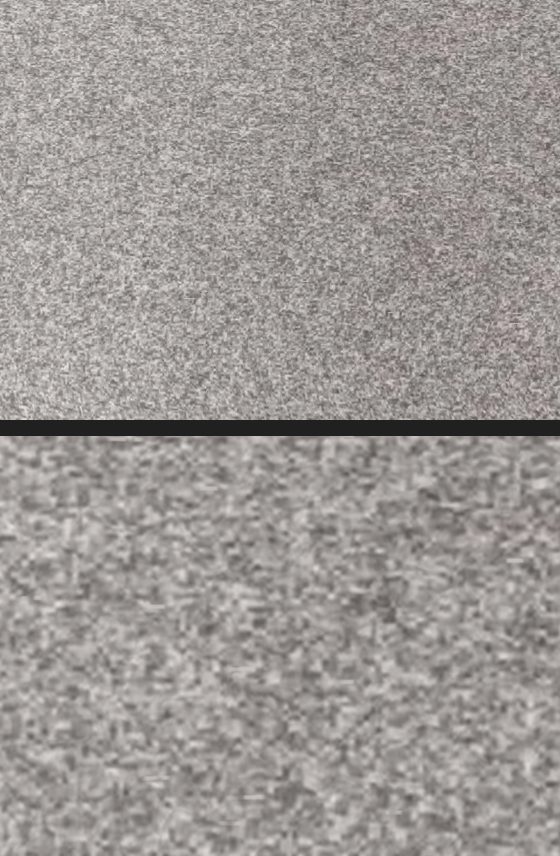
Top, the full canvas; bottom, a detail of the centre.
A Shadertoy shader for this texture:

```glsl
// Heathered warm grey knit fabric with fine grain and sparse pale horizontal flecks.

float hash(vec2 cell) {
    vec3 h = fract(cell.xyx * vec3(0.1031, 0.1030, 0.0973));
    h += dot(h, h.yzx + 33.33);
    return fract((h.x + h.y) * h.z);
}

float noise(vec2 p) {
    vec2 cell = floor(p), f = fract(p);
    f = f * f * (3.0 - 2.0 * f);
    float low = mix(hash(cell), hash(cell + vec2(1, 0)), f.x);
    float high = mix(hash(cell + vec2(0, 1)), hash(cell + vec2(1, 1)), f.x);
    return mix(low, high, f.y);
}

// Signed noise, centred on zero
float grain(vec2 p) {
    return noise(p) - 0.5;
}

// Short pale threads, at most one per grid cell
float flecks(vec2 p, float seed) {
    vec2 size = vec2(0.075, 0.0125);
    vec2 grid = p / size + seed;
    vec2 cell = floor(grid);
    vec2 local = (fract(grid) - 0.5) * size;
    float pick = hash(cell + seed);
    local.x -= (hash(cell + 17.0) - 0.5) * 0.03;
    local.y -= (hash(cell + 41.0) - 0.5) * 0.006 + local.x * 0.06 * (pick * 20.0 - 0.5);
    float halfLength = mix(0.005, 0.018, hash(cell + 73.0));
    float line = 1.0 - smoothstep(0.0006, 0.0026, abs(local.y));
    float ends = 1.0 - smoothstep(halfLength * 0.6, halfLength, abs(local.x));
    float broken = smoothstep(0.15, 0.6, noise(p * vec2(140.0, 60.0) + seed));
    return step(pick, 0.06) * line * ends * broken;
}

void mainImage(out vec4 fragColor, in vec2 fragCoord) {
    vec2 p = fragCoord / iResolution.y;
    vec2 uv = fragCoord / iResolution.xy;

    // Fibres get taller and lean a little toward the bottom edge
    float near = 1.0 - smoothstep(0.0, 0.45, uv.y);
    vec2 weave = vec2(p.x * 185.0, p.y * (165.0 + 45.0 * p.y));
    weave.x += near * near * p.y * 40.0;
    weave += 0.8 * vec2(grain(p * 60.0), grain(p * 60.0 + 90.0));

    // Grain from single fibres up to soft blotches
    float tone = 0.29 * grain(weave);
    tone += 0.18 * grain(weave * vec2(0.55, 0.9) + 37.0);
    tone += 0.09 * grain(weave * vec2(1.7, 1.5) + 71.0);
    tone += 0.06 * grain(weave * 0.28 + 113.0);
    tone += 0.05 * grain(p * vec2(24.0, 150.0) + 5.0) * (1.0 - near);
    tone += 0.02 * grain(p * 9.0);

    // Broad light falling from the left
    float light = 0.622 + 0.055 * (1.0 - smoothstep(0.0, 0.6, uv.x));
    light -= 0.025 * smoothstep(0.3, 0.75, uv.x);
    light += 0.015 * near * (1.0 - uv.x) + 0.012 * smoothstep(0.7, 1.0, uv.y);

    // Threads lie mostly across the middle
    float band = 1.0 - 0.7 * smoothstep(0.2, 0.5, abs(uv.y - 0.5));
    float thread = max(flecks(p, 3.0), flecks(p, 29.3)) * band;

    float value = light + tone;
    value = mix(value, max(value, 0.8), thread * 0.75);
    vec3 color = value - vec3(0.0, 0.018, 0.031);

    // Faint rosy patches on the right
    float rosy = smoothstep(0.5, 0.8, noise(p * vec2(14.0, 22.0) + 8.0));
    color += vec3(0.008, -0.008, 0.002) * rosy * smoothstep(0.4, 0.8, uv.x);

    fragColor = vec4(clamp(color, 0.0, 1.0), 1.0);
}
```
